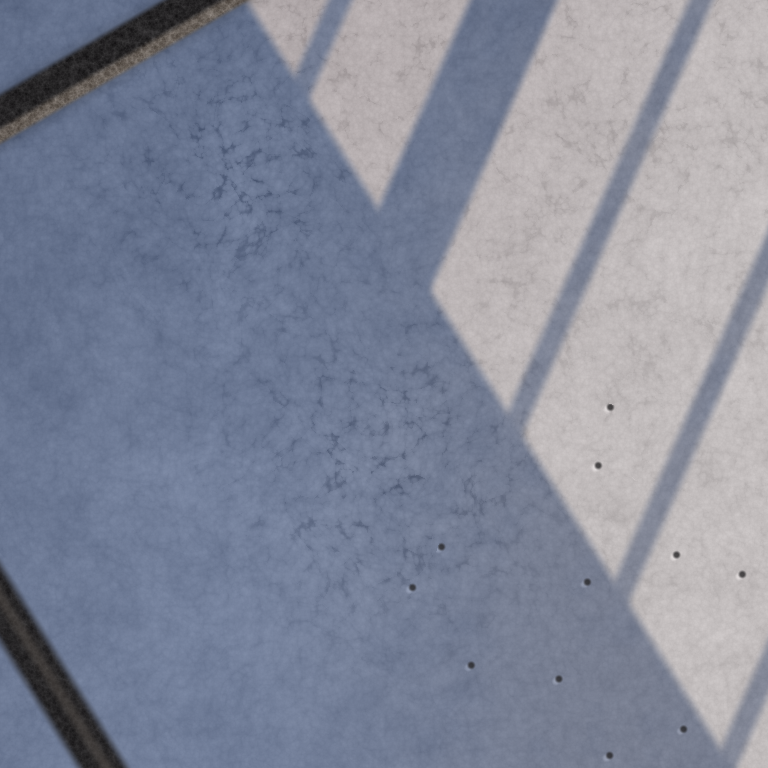
Write a Shadertoy shader that draws this texture.

```glsl
// Stone floor tile, half in blue shade, with sunlight falling through slanted railings.
// Line distances give shadow edges and tile joints; layered cellular noise warped
// by sines gives the mottled surface, and sparse cells become small pits.

const vec3 SHADE_DEEP = vec3(0.345, 0.395, 0.500);
const vec3 SHADE_BLUE = vec3(0.460, 0.510, 0.615);
const vec3 SHADE_GREY = vec3(0.465, 0.490, 0.560);
const vec3 SUN_ROSE   = vec3(0.690, 0.660, 0.665);
const vec3 SUN_PALE   = vec3(0.755, 0.735, 0.735);
const vec3 GROUT_DARK = vec3(0.150, 0.145, 0.150);
const vec3 GROUT_RIM  = vec3(0.410, 0.380, 0.355);

const float BAR_SLANT   = 0.44;   // sideways run per unit of height
const float BAR_START   = 0.443;  // first bar where it meets the top edge
const float BAR_SPACING = 0.235;
const float BAR_HALF    = 0.0155;
const float POST_HALF   = 0.057;  // the one wide bar
const float POST_SHIFT  = -0.009;
const float PENUMBRA    = 0.009;
const float PIT_SCALE   = 19.0;
const float PIT_RADIUS  = 0.0065;

vec2 hash2(vec2 p) {
    vec3 q = fract(p.xyx * vec3(0.1031, 0.1030, 0.0973));
    q += dot(q, q.yzx + 33.33);
    return fract((q.xx + q.yz) * q.zy);
}

// Offset to the nearest cell point (xy) and that cell's random id (z)
vec3 cellular(vec2 p) {
    vec2 base = floor(p);
    vec3 nearest = vec3(9.0);
    for (int j = -1; j <= 1; j++)
    for (int i = -1; i <= 1; i++) {
        vec2 cell = base + vec2(i, j);
        vec2 offset = p - cell - hash2(cell);
        if (dot(offset, offset) < dot(nearest.xy, nearest.xy))
            nearest = vec3(offset, hash2(cell + 71.0).x);
    }
    return nearest;
}

// Layered cells, roughly -0.5 to 0.5
float mottle(vec2 p, float scale) {
    float sum = 0.0, weight = 0.5;
    for (int k = 0; k < 3; k++) {
        vec3 c = cellular(p * scale + float(k) * 17.0);
        sum += weight * (length(c.xy) - 0.45 + 0.35 * (c.z - 0.5));
        scale *= 1.9;
        weight *= 0.8;
    }
    return sum;
}

vec2 sineWarp(vec2 p) {
    return sin(p.yx * 23.0 + vec2(0.0, 2.0)) + 0.6 * sin(p * 51.0 + p.yx * 37.0);
}

float blob(vec2 p, vec2 centre, float radius) {
    vec2 d = (p - centre) / radius;
    return exp(-dot(d, d));
}

float lineDistance(vec2 p, vec2 onLine, vec2 normal) {
    return dot(p - onLine, normalize(normal));
}

float band(float d, float halfWidth, float soft) {
    return 1.0 - smoothstep(halfWidth - soft, halfWidth + soft, abs(d));
}

// Sunlight reaching the floor: 0 in shade, 1 in full sun
float sunlight(vec2 p) {
    float wall = lineDistance(p, vec2(0.5625, 0.6175), vec2(1.578, 1.0));
    float across = p.x - BAR_SLANT * (p.y - 1.0);
    float index = floor((across - BAR_START) / BAR_SPACING + 0.5);
    float post = step(abs(index - 1.0), 0.5);
    float d = across - BAR_START - index * BAR_SPACING - post * POST_SHIFT;
    float bar = band(d, mix(BAR_HALF, POST_HALF, post), PENUMBRA);
    return smoothstep(-PENUMBRA, PENUMBRA, wall) * (1.0 - bar * mix(0.86, 1.0, post));
}

void mainImage(out vec4 fragColor, in vec2 fragCoord) {
    vec2 p = fragCoord / iResolution.xy;
    vec2 warped = p + 0.006 * sineWarp(p);

    // Surface noise, strongest in two worn patches
    float broad = mottle(warped, 7.0);
    float fine = mottle(warped, 38.0);
    float grain = mottle(p, 95.0);
    float worn = blob(p, vec2(0.31, 0.78), 0.15) + blob(p, vec2(0.50, 0.40), 0.18);
    float specks = smoothstep(0.08, 0.38, fine + 0.3 * broad);

    // Shaded stone
    float tone = 0.22 + 0.75 * p.x + 0.42 * (1.0 - p.y) - 0.30 * p.x * p.x;
    tone += 0.25 * blob(p, vec2(0.28, 0.30), 0.22) + 0.5 * broad;
    vec3 shade = mix(SHADE_BLUE, SHADE_GREY, smoothstep(0.25, 0.85, p.x));
    shade = mix(SHADE_DEEP, shade, clamp(tone, 0.0, 1.0));
    shade -= (0.05 + 0.05 * worn) * fine + 0.04 * grain + 0.08 * worn * specks;

    // Sunlit stone
    vec3 sun = mix(SUN_ROSE, SUN_PALE, smoothstep(0.3, 1.3, p.x + 0.6 * (1.0 - p.y)));
    sun -= 0.05 * fine + 0.06 * grain + 0.05 * broad + 0.05 * specks * p.y;
    vec3 color = mix(shade, sun, sunlight(p));

    // Pits with a pale lower rim
    vec3 pit = cellular(p * PIT_SCALE);
    float pitted = step(1.0 - 0.42 * blob(p, vec2(0.72, 0.24), 0.18), pit.z);
    float hole = 1.0 - smoothstep(0.3, 1.0, length(pit.xy) / (PIT_SCALE * PIT_RADIUS));
    float rim = 1.0 - smoothstep(0.3, 1.0, length(pit.xy / PIT_SCALE + vec2(0.004, 0.003)) / PIT_RADIUS);
    color += pitted * 0.10 * rim;
    color = mix(color, GROUT_DARK, pitted * 0.8 * hole);

    // Upper joint: dark channel above a tan lip
    float upper = lineDistance(p, vec2(0.0, 0.844), vec2(-0.577, 1.0));
    color *= 1.0 - 0.20 * band(upper, 0.032, 0.014);
    color = mix(color, GROUT_RIM + 0.25 * grain, band(upper + 0.014, 0.013, 0.004));
    color = mix(color, GROUT_DARK + 0.16 * grain, band(upper - 0.009, 0.019, 0.005));

    // Lower joint: dark channel with a faint brown ridge
    float lower = lineDistance(p, vec2(0.0, 0.215), vec2(1.6, 1.0));
    color = mix(color, GROUT_DARK + 0.12 * grain, band(lower, 0.026, 0.008));
    color = mix(color, GROUT_RIM, 0.38 * band(lower - 0.004, 0.007, 0.006));

    fragColor = vec4(clamp(color, 0.0, 1.0), 1.0);
}
```
